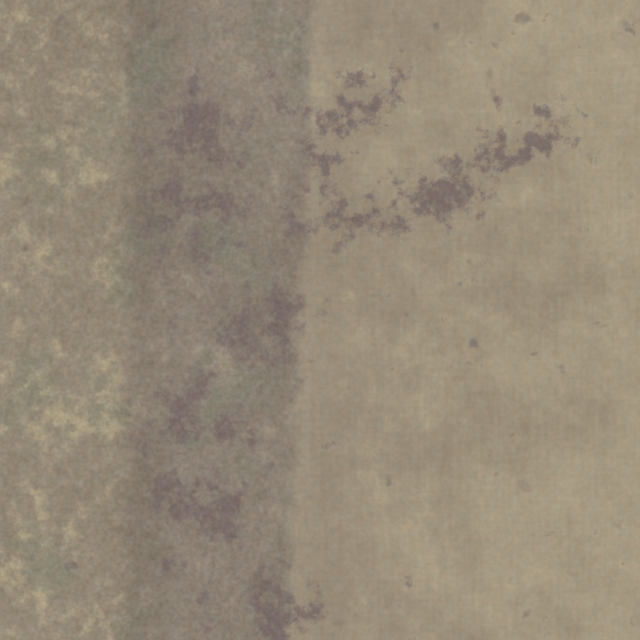
Write a three.js fragment shader that draws this texture.

```glsl
// Weathered tan surface: a mottled left strip, a dark soiled band and a smoother
// right half with a faint weave. Layers of gradient noise drive the tones, and
// noise thresholds inside soft regions make the purple stains and pale flecks.

varying vec2 vUv;

float hash(vec2 p) {
  vec3 q = fract(p.xyx * 0.1031);
  q += dot(q, q.yzx + 33.33);
  return fract((q.x + q.y) * q.z);
}

float cornerSlope(vec2 cell, vec2 offset) {
  float angle = 6.2832 * hash(cell);
  return dot(vec2(cos(angle), sin(angle)), offset);
}

float gradientNoise(vec2 p) {
  vec2 i = floor(p), f = fract(p);
  vec2 u = f * f * f * (f * (f * 6.0 - 15.0) + 10.0);
  vec2 e = vec2(1.0, 0.0);
  float low = mix(cornerSlope(i, f), cornerSlope(i + e, f - e), u.x);
  float high = mix(cornerSlope(i + e.yx, f - e.yx), cornerSlope(i + 1.0, f - 1.0), u.x);
  return mix(low, high, u.y);
}

float fbm(vec2 p) {
  float sum = 0.0, amplitude = 1.0;
  for (int i = 0; i < 5; i++) {
    sum += amplitude * gradientNoise(p);
    p = mat2(1.6, 1.2, -1.2, 1.6) * p + 17.3;
    amplitude *= 0.62;
  }
  return sum;
}

float segmentDistance(vec2 p, vec2 a, vec2 b) {
  vec2 d = b - a;
  return length(p - a - d * clamp(dot(p - a, d) / dot(d, d), 0.0, 1.0));
}

// Regions where stains gather: blobs down the band and streaks on the right
float stainRegion(vec2 p) {
  float region = 0.0;
  for (int i = 0; i < 6; i++) {
    float k = float(i);
    vec2 centre = vec2(0.34 + 0.08 * cos(k * 2.1), 0.05 + 0.15 * k);
    region = max(region, 0.8 * smoothstep(0.16, 0.0, length((p - centre) * vec2(1.0, 1.2))));
  }
  float diagonal = segmentDistance(p, vec2(0.66, 0.68), vec2(0.87, 0.81));
  float upright = segmentDistance(p, vec2(0.57, 0.85), vec2(0.52, 0.77));
  float level = segmentDistance(p, vec2(0.50, 0.68), vec2(0.70, 0.68));
  region = max(region, 0.9 * smoothstep(0.07, 0.0, diagonal));
  region = max(region, 0.9 * smoothstep(0.1, 0.0, upright));
  return max(region, 0.85 * smoothstep(0.1, 0.0, level));
}

// Sparse small spots, one at most in each grid cell, with ragged outlines
float spots(vec2 p) {
  vec2 g = p * 14.0;
  vec2 cell = floor(g);
  vec2 centre = 0.3 + 0.4 * vec2(hash(cell + 3.0), hash(cell + 41.0));
  float radius = 0.04 + 0.1 * hash(cell + 71.0);
  float edge = length(g - cell - centre) + 0.16 * gradientNoise(p * 75.0);
  float present = step(0.82, hash(cell + 11.0)) * (0.15 + 0.55 * hash(cell + 23.0));
  return present * smoothstep(radius + 0.07, radius - 0.07, edge);
}

void main() {
  vec2 p = vUv;
  float broad = fbm(p * 4.0);
  float mottle = fbm(p * 13.0 + 31.0);
  float detail = fbm(p * 38.0 + 57.0);

  // Three vertical zones, the right seam leaning slightly
  float seam = p.x - mix(0.447, 0.49, p.y) + 0.012 * mottle;
  float smoothSide = smoothstep(-0.014, 0.014, seam);
  float pastLeft = smoothstep(0.175, 0.22, p.x + 0.025 * mottle);
  float band = pastLeft * (1.0 - smoothSide);

  vec3 leftTone = vec3(0.578, 0.532, 0.465);
  vec3 bandTone = vec3(0.548, 0.506, 0.452);
  float warmth = smoothstep(0.5, 1.0, p.x + 0.3 * broad + 0.1 * mottle);
  vec3 rightTone = mix(vec3(0.598, 0.549, 0.475), vec3(0.645, 0.596, 0.506), warmth);
  vec3 color = mix(mix(leftTone, bandTone, pastLeft), rightTone, smoothSide);
  color += (0.028 * broad + 0.02 * mottle) * mix(1.0, 0.65, smoothSide);
  color -= 0.022 * band * smoothstep(0.1, 0.0, p.x - 0.2);
  color += 0.014 * smoothSide * smoothstep(0.05, 0.01, seam);

  // Grey-green cast in the soiled zones
  float green = smoothstep(0.0, 0.7, fbm(p * 7.0 + 83.0));
  color += green * (1.0 - smoothSide) * vec3(-0.028, -0.004, -0.010);

  // Yellowish flecks, dense at the far left and rare elsewhere
  float fleck = 0.8 * mottle + 0.65 * detail + 0.3 * broad;
  float pale = smoothstep(-0.05, 0.85, fleck - 0.05 - 0.25 * pastLeft);
  color = mix(color, vec3(0.690, 0.633, 0.505), pale * mix(0.75, 0.45, pastLeft));

  // Purple stains with crumbling edges, then isolated spots
  float ragged = 0.55 * fbm(p * 15.0 + 7.0) + 0.55 * detail;
  float stain = smoothstep(-0.08, 0.55, ragged + 0.75 * stainRegion(p) + 0.14 * band - 0.42);
  color = mix(color, vec3(0.448, 0.392, 0.388), 0.82 * stain * mix(0.5, 1.0, pastLeft));
  color = mix(color, vec3(0.465, 0.420, 0.400), spots(p));

  // Fine grain and the faint weave of the smooth side
  float grain = 0.65 * detail + 0.65 * gradientNoise(p * 95.0) + 0.6 * gradientNoise(p * 170.0 + 3.0);
  color += grain * mix(0.054, 0.028, smoothSide);
  float weave = gradientNoise(p * vec2(140.0, 12.0)) + 0.6 * gradientNoise(p * vec2(14.0, 170.0));
  color += 0.015 * weave * smoothSide;
  color += 0.018 * gradientNoise(p * 70.0 + 5.0) * vec3(1.0, -0.3, -0.8);

  gl_FragColor = vec4(color, 1.0);
}
```
